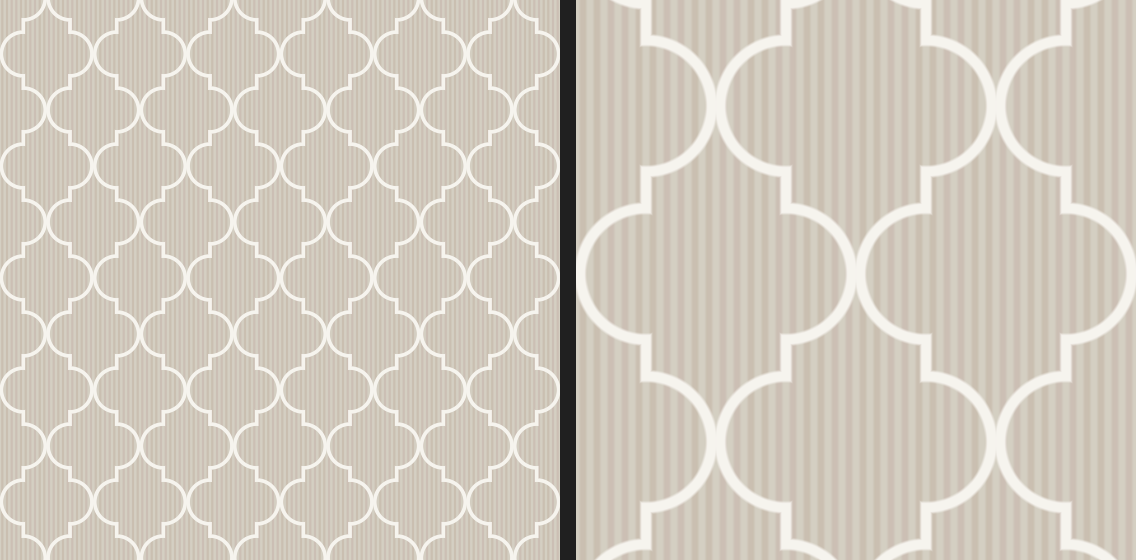
Left: the whole. Right: its middle third, enlarged.
Write a three.js fragment shader that draws this pattern.

```glsl
varying vec2 vUv;

const vec2 REPEATS = vec2(6.0, 5.0);
const float ROW_OFFSET = 0.1036;
const float ARC_RADIUS = 0.0391;
const float LINE_HALF_WIDTH = 0.0033;
const float EDGE_SOFTNESS = 0.0011;
const float STRIPES = 120.0;

const vec3 CREAM = vec3(0.965, 0.955, 0.935);
const vec3 LIGHT_BEIGE = vec3(0.83, 0.81, 0.76);
const vec3 ROSE_BEIGE = vec3(0.80, 0.75, 0.71);
const vec3 TAN = vec3(0.79, 0.75, 0.69);

// Distance to the mirrored, stepped curves that outline the lanterns
float trellisDistance(vec2 uv, vec2 repeats, float radius) {
  vec2 cell = 1.0 / repeats;
  vec2 p = abs(mod(uv + 0.5 * cell, cell) - 0.5 * cell);

  // Half-turn symmetry about the middle of each step
  vec2 q = p - 0.25 * cell;
  q *= q.y > 0.0 ? -1.0 : 1.0;

  float arcCenter = -0.25 * cell.y;
  float ring = abs(length(q - vec2(0.0, arcCenter)) - radius);
  float arc = max(ring, -q.x);
  float stepLine = max(abs(q.x), -q.y + arcCenter + radius);
  return min(arc, stepLine);
}

// Fine vertical pinstripes with slowly alternating warm tints
vec3 pinstripes(float x, float count) {
  float fromCenter = abs(fract(x * count) - 0.5);
  float dark = 1.0 - smoothstep(0.12, 0.36, fromCenter);
  float tint = 0.5 + 0.5 * sin(6.2831853 * x * count * 0.25);
  return mix(LIGHT_BEIGE, mix(ROSE_BEIGE, TAN, tint), dark);
}

void main() {
  vec2 lanternUv = vUv - vec2(0.5 / REPEATS.x, ROW_OFFSET);
  float d = trellisDistance(lanternUv, REPEATS, ARC_RADIUS);
  float line = 1.0 - smoothstep(LINE_HALF_WIDTH - EDGE_SOFTNESS,
                                LINE_HALF_WIDTH + EDGE_SOFTNESS, d);
  vec3 color = mix(pinstripes(vUv.x, STRIPES), CREAM, line);
  gl_FragColor = vec4(color, 1.0);
}
```
